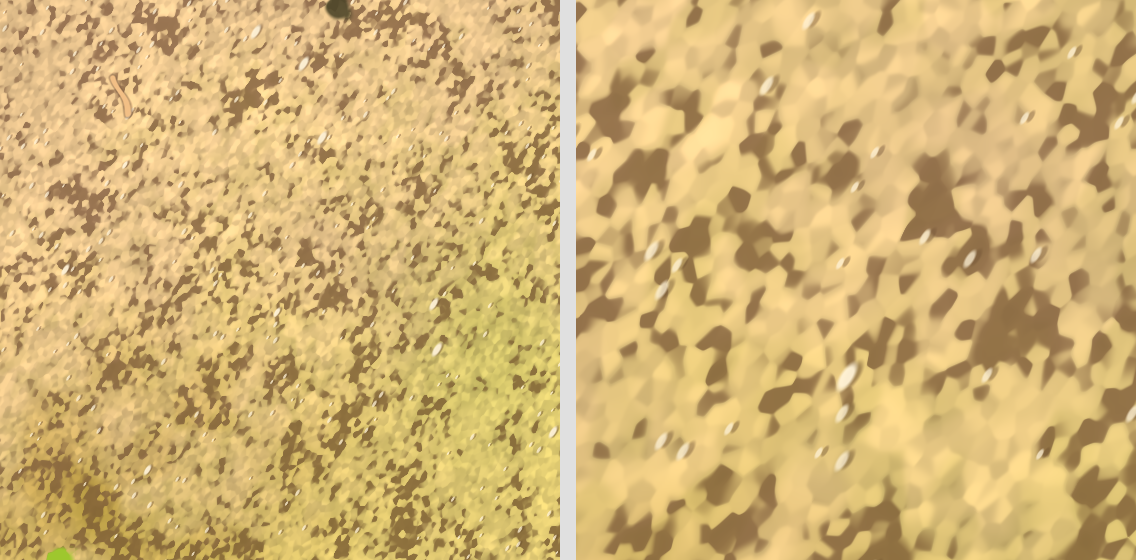
Left: the whole. Right: its middle third, enlarged.
Reproduce this texture procedurally as a WebGL 1 fragment shader.

```glsl
precision highp float;
// Sun-bleached dry turf seen from above: tan fading to olive and lime, with
// dark slanted specks, pale chips, a twig and a leaf shadow at the top edge.
// Smoothed cellular noise gives the grain, layered sines the broad drift.
uniform vec2 u_resolution;

#define FINE_SCALE 125.0
#define MID_SCALE 52.0
#define PATCH_SCALE 13.0
#define SLANT 1.0
#define STRETCH 1.45
#define GRAIN_CONTRAST 0.34
#define SPECK_LEVEL 0.59
#define SPECK_SOFTNESS 0.20
#define TAN_GRASS vec3(0.91, 0.765, 0.555)
#define OLIVE_GRASS vec3(0.855, 0.765, 0.435)
#define SOIL vec3(0.53, 0.38, 0.27)
#define CHIP vec3(1.0, 0.95, 0.84)

vec2 hash2(vec2 p) {
  vec3 a = fract(p.xyx * vec3(0.1031, 0.1030, 0.0973));
  a += dot(a, a.yzx + 33.33);
  return fract((a.xx + a.yz) * a.zy);
}

// Random cell values blended by distance to each jittered cell point.
float cellNoise(vec2 p) {
  vec2 cell = floor(p);
  vec2 sum = vec2(0.0);
  for (int y = -1; y <= 1; y++) {
    for (int x = -1; x <= 1; x++) {
      vec2 id = cell + vec2(float(x), float(y));
      vec2 d = id + hash2(id) - p;
      sum += exp(-7.0 * dot(d, d)) * vec2(hash2(id + 57.0).x, 1.0);
    }
  }
  return sum.x / sum.y;
}

// Broad drift from layered, bent sines, about -1 to 1.
float drift(vec2 p) {
  float sum = 0.0;
  float amp = 0.5;
  for (int i = 0; i < 4; i++) {
    p = mat2(1.44, 1.08, -1.08, 1.44) * p + 1.7;
    sum += amp * sin(p.x + 1.3 * sin(p.y)) * cos(p.y * 0.8);
    amp *= 0.6;
  }
  return sum;
}

// Sparse oval chips, at most one per cell.
float chips(vec2 p, float share, float radius) {
  vec2 id = floor(p);
  vec2 d = fract(p) - mix(vec2(0.3), vec2(0.7), hash2(id));
  vec2 pick = hash2(id + 31.0);
  float r = radius * (0.6 + 0.6 * pick.y);
  float ovalDistance = length(d * vec2(0.75, 1.3));
  return step(pick.x, share) * (1.0 - smoothstep(r * 0.55, r * 1.2, ovalDistance));
}

float allChips(vec2 p) {
  return max(0.78 * chips(p * 62.0, 0.09, 0.2), chips(p * 19.0, 0.07, 0.13));
}

float segmentDistance(vec2 p, vec2 a, vec2 b) {
  vec2 ab = b - a;
  return length(p - a - ab * clamp(dot(p - a, ab) / dot(ab, ab), 0.0, 1.0));
}

float blob(vec2 p, vec2 center, vec2 size) {
  vec2 d = (p - center) / size;
  return exp(-dot(d, d));
}

void main() {
  vec2 uv = gl_FragCoord.xy / u_resolution;
  vec2 axis = vec2(cos(SLANT), sin(SLANT));
  vec2 slanted = vec2(dot(uv, axis) / STRETCH, dot(uv, vec2(-axis.y, axis.x)));
  float fine = cellNoise(slanted * FINE_SCALE);
  float mid = cellNoise(slanted * MID_SCALE + 19.0);
  float patches = cellNoise(uv * PATCH_SCALE + 7.0);
  float broad = drift(uv * 4.0);

  // Grass tint: tan at upper left, olive below, lime on the right.
  float slope = 0.6 * (1.0 - uv.y) + 0.45 * uv.x - 0.2;
  float green = smoothstep(-0.05, 0.8, slope + 0.2 * broad + 0.25 * (mid - 0.5));
  vec3 color = mix(TAN_GRASS, OLIVE_GRASS, green);
  float lime = blob(uv, vec2(0.88, 0.36), vec2(0.17, 0.2));
  color = mix(color, vec3(0.78, 0.75, 0.38), 0.6 * lime);
  float damp = blob(uv, vec2(0.2, 0.13), vec2(0.34, 0.23));
  damp *= clamp(0.65 + 0.9 * (patches - 0.5) + 0.5 * broad, 0.0, 1.0);
  color *= mix(vec3(1.0), vec3(0.8, 0.77, 0.54), damp);

  // Blade grain and clustered soil specks.
  float grain = 0.65 * (fine - 0.5) + 0.35 * (mid - 0.5);
  color *= 1.0 - GRAIN_CONTRAST * grain + 0.06 * broad;
  float density = 0.58 * fine + 0.42 * mid + 0.36 * (patches - 0.5) + 0.05 * damp - 0.06 * lime;
  float speck = smoothstep(SPECK_LEVEL, SPECK_LEVEL + SPECK_SOFTNESS, density);
  vec3 soil = mix(SOIL, vec3(0.46, 0.35, 0.16), 0.7 * green);
  color = mix(color, soil, 0.75 * speck);

  // Pale chips, each with a small offset shade.
  color = mix(color, soil * 0.85, 0.55 * allChips(slanted + vec2(-0.002, 0.0026)));
  color = mix(color, CHIP, 0.95 * allChips(slanted));

  // Twig, leaf shadow and a tuft of fresh grass.
  vec2 bent = uv + 0.004 * sin(uv.yx * 90.0);
  float twig = segmentDistance(bent, vec2(0.205, 0.858), vec2(0.231, 0.8));
  color = mix(color, SOIL * 0.8, 0.5 * (1.0 - smoothstep(0.005, 0.010, twig)));
  color = mix(color, vec3(0.95, 0.75, 0.52), 1.0 - smoothstep(0.003, 0.007, twig));
  float leaf = blob(bent, vec2(0.605, 0.985), vec2(0.022, 0.025)) + 0.2 * (mid - 0.5);
  color = mix(color, vec3(0.3, 0.27, 0.16), 0.9 * smoothstep(0.25, 0.6, leaf));
  float tuft = blob(uv, vec2(0.11, 0.0), vec2(0.03, 0.025)) + 0.5 * (fine - 0.5);
  color = mix(color, vec3(0.62, 0.78, 0.18), smoothstep(0.3, 0.7, tuft));
  gl_FragColor = vec4(clamp(color, 0.0, 1.0), 1.0);
}
```
